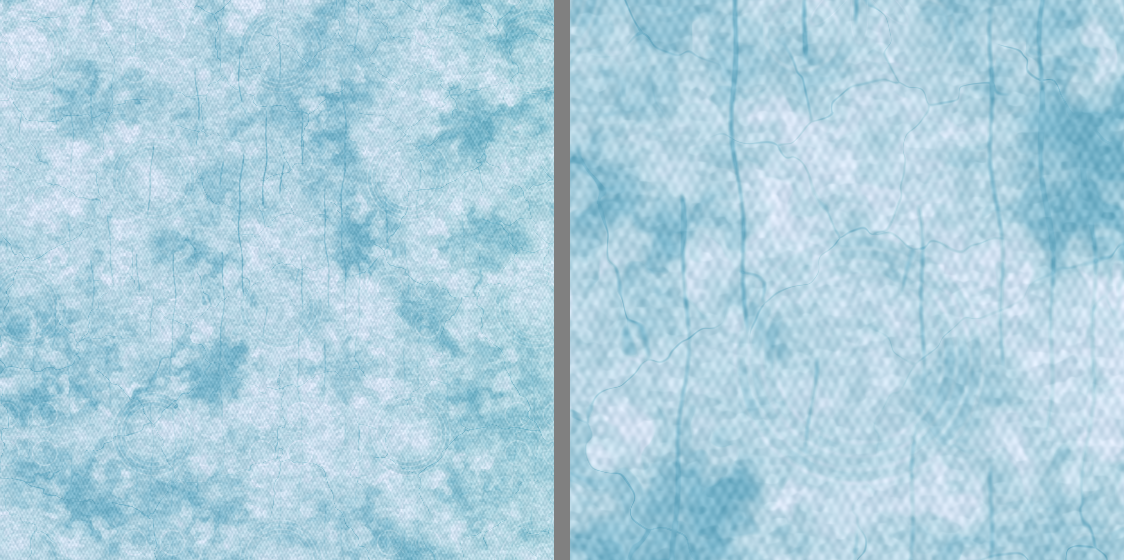
Left: the whole. Right: its middle third, enlarged.
Reproduce this texture procedurally as a WebGL 1 fragment shader.

```glsl
precision highp float;
// Pale blue crackled paper: a mottled wash with faint rings, rosettes and leafy
// stars on a lattice. Cellular noise makes the wash and cracks, wobbling columns
// make the threads, and crossed sines make the woven emboss.
uniform vec2 u_resolution;

const float PERIOD = 0.456;
const vec2 RING_ORIGIN = vec2(0.502, 0.453);
const vec3 DEEP = vec3(0.46, 0.70, 0.79);
const vec3 MID = vec3(0.69, 0.825, 0.88);
const vec3 PALE = vec3(0.84, 0.89, 0.955);

vec3 hash3(vec2 p) {
  vec3 q = fract(p.xyx * vec3(0.1031, 0.1030, 0.0973));
  q += dot(q, q.yxz + 33.33);
  return fract((q.xxy + q.yzz) * q.zyx);
}

// x: smoothly blended cell value, y: gap between the two nearest points
vec2 cellular(vec2 p) {
  vec2 cell = floor(p), f = fract(p);
  float near = 8.0, next = 8.0, total = 0.0, weights = 0.0;
  for (int j = -1; j <= 1; j++) {
    for (int i = -1; i <= 1; i++) {
      vec2 g = vec2(float(i), float(j));
      vec3 h = hash3(cell + g + 50.0);
      vec2 d = g + h.xy - f;
      float dist = length(d);
      float w = exp(-6.0 * dist * dist);
      total += w * h.z;
      weights += w;
      next = min(next, max(near, dist));
      near = min(near, dist);
    }
  }
  return vec2(total / weights, next - near);
}

// Layered cellular values, centred on zero
float wash(vec2 p) {
  float sum = 0.0, amp = 0.36;
  for (int i = 0; i < 5; i++) {
    sum += amp * (cellular(p).x - 0.5);
    p = mat2(1.68, 1.26, -1.26, 1.68) * p + 17.3;
    amp *= 0.74;
  }
  return sum;
}

float line(float d, float width) {
  return 1.0 - smoothstep(0.0, width, abs(d));
}

float spot(vec2 p, vec2 center, vec2 size) {
  vec2 d = (p - center) / size;
  return exp(-dot(d, d));
}

vec2 wrap(vec2 p, float period) {
  return mod(p + 0.5 * period, period) - 0.5 * period;
}

// Offset to the nearest site of a checkerboard lattice
vec2 checker(vec2 p) {
  vec2 a = wrap(p, PERIOD), b = wrap(p + 0.5 * PERIOD, PERIOD);
  return dot(a, a) < dot(b, b) ? a : b;
}

float ringMotif(vec2 p, float width) {
  float r = length(p), lines = 0.0;
  for (int i = 0; i < 4; i++) lines += line(r - 0.050 - 0.008 * float(i), width);
  float band = smoothstep(0.046, 0.052, r) * (1.0 - smoothstep(0.070, 0.078, r));
  float disk = 1.0 - smoothstep(0.025, 0.050, r);
  return 0.17 * lines - 0.10 * band + 0.16 * disk;
}

float rosetteMotif(vec2 p, float width) {
  float r = length(p), a = atan(p.y, p.x);
  float loops = line(length(abs(p) - 0.034) - 0.022, width);
  float petals = line(r - 0.026 - 0.014 * cos(8.0 * a), width);
  return 0.20 * loops + 0.16 * petals;
}

float starMotif(vec2 p) {
  float r = length(p), lobes = cos(8.0 * atan(p.y, p.x));
  float leaf = 1.0 - smoothstep(0.044, 0.058, r * (1.0 - 0.24 * lobes));
  float tips = smoothstep(0.2, 0.7, -lobes) * line(r - 0.072, 0.024);
  return 0.28 * tips - 0.22 * leaf;
}

float cracks(vec2 p, float scale, float width) {
  return line(cellular(p * scale).y / scale, width);
}

// Broken, nearly vertical hairlines, one per column
float threads(vec2 p, float count, float width) {
  float x = p.x + 0.004 * sin(p.y * 23.0) + 0.0015 * sin(p.y * 71.0 + p.x * 9.0);
  float id = floor(x * count);
  float d = (fract(x * count) - 0.2 - 0.6 * hash3(vec2(id, 3.0)).x) / count;
  float shown = smoothstep(0.54, 0.68, cellular(vec2(id * 7.31, p.y * 11.0)).x);
  return shown * line(d, width);
}

void main() {
  vec2 p = gl_FragCoord.xy / u_resolution.y;
  float width = max(0.0024, 1.2 / u_resolution.y);

  // Mottled wash with ragged edges, and the patches that hide or show details
  vec2 jitter = vec2(cellular(p * 55.0).x, cellular(p * 55.0 + 31.0).x) - 0.5;
  float mottle = wash((p + 0.010 * jitter) * vec2(8.5, 10.0));
  float patches = cellular(p * 9.0 + 9.0).x;
  float tone = 0.51 + 1.35 * mottle;

  // Faint printed motifs
  vec2 q = p - RING_ORIGIN;
  float motifs = ringMotif(checker(q), width)
    + rosetteMotif(checker(q + vec2(0.5 * PERIOD, 0.0)), width)
    + starMotif(wrap(q + 0.25 * PERIOD + 0.026 * jitter, 0.5 * PERIOD));
  tone += motifs * mix(0.5, 1.2, patches);

  // Stains at the margins
  float stain = spot(p, vec2(0.06, 0.42), vec2(0.08, 0.05))
    + spot(p, vec2(0.13, 0.29), vec2(0.15, 0.035))
    + 0.8 * spot(p, vec2(0.04, 0.97), vec2(0.12, 0.06))
    + 0.6 * spot(p, vec2(0.92, 0.84), vec2(0.09, 0.14));
  tone -= stain * (0.20 - 0.9 * mottle + 0.35 * jitter.x);

  // Short broken cracks and vertical threads
  vec2 bent = p + 0.016 * jitter + 0.012 * sin(p.yx * 19.0);
  float veins = cracks(bent, 6.0, width) * smoothstep(0.46, 0.62, patches)
    + 0.8 * cracks(bent + 4.7, 13.0, width) * smoothstep(0.46, 0.32, patches);
  float center = spot(p, vec2(0.42, 0.68), vec2(0.28, 0.36));
  tone -= 0.36 * veins + 0.42 * threads(p, 27.0, width) * (0.25 + center);

  // Wash colours
  tone = clamp(tone, 0.0, 1.0);
  vec3 color = mix(DEEP, MID, min(2.0 * tone, 1.0));
  color = mix(color, PALE, smoothstep(0.42, 1.05, tone));
  color += vec3(-0.012, 0.006, -0.006) * smoothstep(0.55, 1.0, p.x);

  // Woven emboss and fine grain, shading towards grey
  float weave = sin(p.x * 980.0 + 1.5 * jitter.x) * sin(p.y * 540.0 + 1.5 * jitter.y);
  float grain = cellular(p * vec2(170.0, 240.0)).x - 0.5;
  color += vec3(0.050, 0.038, 0.034) * weave + vec3(0.115, 0.085, 0.075) * grain;
  gl_FragColor = vec4(clamp(color, 0.0, 1.0), 1.0);
}
```
